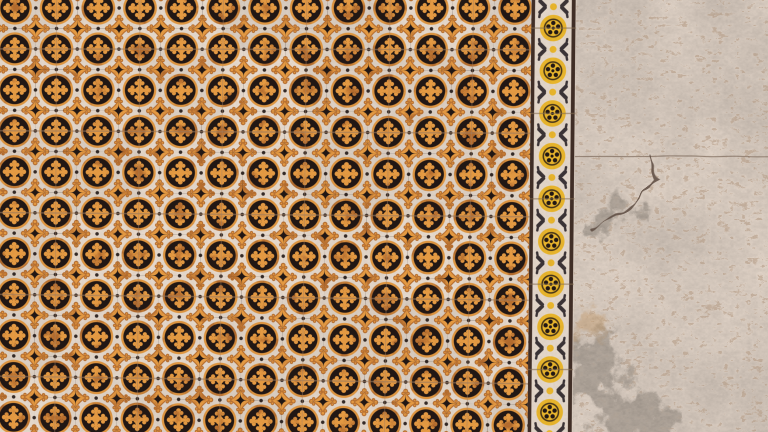
A Shadertoy shader for this pattern:

```glsl
// Glazed tiles with ringed crosses and star corners, a yellow rosette border,
// and a rough cracked plaster wall. Motifs are folded into one cell of a
// slightly skewed lattice; the wall is layered value noise.

const vec3 CREAM = vec3(.88, .83, .78);
const vec3 INK = vec3(.13, .09, .08);
const vec3 ORANGE = vec3(.89, .60, .26);
const vec3 RUST = vec3(.70, .42, .18);
const vec3 YELLOW = vec3(.90, .70, .17);
const vec3 PLASTER = vec3(.83, .78, .735);

float hash(vec2 p) {
    vec3 h = fract(vec3(p.xyx) * .1031);
    h += dot(h, h.yzx + 33.33);
    return fract((h.x + h.y) * h.z);
}

float noise(vec2 p) {
    vec2 i = floor(p), f = fract(p);
    f = f * f * (3. - 2. * f);
    return mix(mix(hash(i), hash(i + vec2(1, 0)), f.x),
               mix(hash(i + vec2(0, 1)), hash(i + 1.), f.x), f.y);
}

float fbm(vec2 p) {
    float sum = 0., amp = .5;
    for (int i = 0; i < 5; i++) {
        sum += amp * noise(p);
        p = p * 2.03 + 17.;
        amp *= .5;
    }
    return sum;
}

float fill(float d, float blur) { return smoothstep(blur, -blur, d); }

float segment(vec2 p, vec2 a, vec2 b) {
    vec2 d = b - a;
    return length(p - a - d * clamp(dot(p - a, d) / dot(d, d), 0., 1.));
}

// Main field: g counts rings across and down, seams run through odd ones
vec3 tileField(vec2 g, float blur) {
    vec2 q = abs(g - round(g));
    q = vec2(max(q.x, q.y), min(q.x, q.y));
    vec2 e = .5 - q;
    float r = length(q), wear = fbm(g * 3.);
    vec3 glaze = mix(RUST, ORANGE, smoothstep(.2, .48, wear));
    vec3 col = CREAM * (.95 + .07 * hash(floor((g + 1.) * .5) + 9.));

    // Concave corner with trefoil tips, inner star and dots between rings
    float corner = .55 - r;
    corner = min(corner, length(e - vec2(0, .28)) - .05);
    corner = min(corner, length(e - vec2(.06, .225)) - .035);
    col = mix(col, RUST, fill(corner - .008, blur));
    col = mix(col, glaze, fill(corner + .018, blur));
    col = mix(col, INK, fill(.178 - length(max(.17 - e, 0.)), blur));
    col = mix(col, INK, .9 * fill(length(q - vec2(.5, 0)) - .042, blur));

    // Ring, dark disc and cross
    col = mix(col, glaze * .97, fill(r - .405, blur));
    col = mix(col, INK, fill(r - .35, blur));
    float crossArm = max(q.x - .22, q.y - .045);
    crossArm = min(crossArm, length(q - vec2(.225, 0)) - .058);
    crossArm = min(crossArm, length(q - vec2(.17, .07)) - .05);
    crossArm = min(crossArm, r - .1);
    col = mix(col, glaze, fill(crossArm, blur));

    vec2 seam = abs(fract(g * .5) - .5) * 2.;
    col = mix(col, vec3(.60, .47, .36), .6 * fill(seam.y - .018, blur));
    return mix(col, vec3(.64, .50, .38), .45 * fill(seam.x - .012, blur));
}

// Border: n.x runs across the strip, n.y counts rosettes downward
vec3 borderStrip(vec2 n, float blur) {
    vec2 c = vec2(n.x, n.y - round(n.y));
    vec2 m = vec2(abs(c.x), .5 - abs(c.y));
    float r = length(c);
    vec3 col = CREAM;
    float leaf = segment(m, vec2(.2, .02), vec2(.31, .13)) - .045;
    leaf = min(leaf, segment(m, vec2(.31, .13), vec2(.33, .24)) - .028);
    col = mix(col, vec3(.23, .20, .21), fill(leaf, blur));
    col = mix(col, YELLOW, fill(length(m) - .08, blur));
    col = mix(col, YELLOW, fill(r - .31, blur));
    col = mix(col, INK, .8 * fill(abs(r - .205) - .018, blur));

    float sector = 6.28318 / 5.;
    float a = mod(atan(c.x, c.y), sector) - sector * .5;
    vec2 petal = r * vec2(cos(a), sin(a)) - vec2(.12, 0);
    col = mix(col, INK, fill(min(length(petal) - .05, r - .035), blur));
    col = mix(col, vec3(.25, .18, .15), fill(abs(m.x - .475) - .045, blur));
    float seam = abs(fract(n.y * .5 + .5) - .5) * 2.;
    return mix(col, vec3(.52, .43, .32), .6 * fill(seam - .016, blur));
}

vec3 plasterWall(vec2 p, float blur) {
    float broad = fbm(p * 9.), grain = fbm(p * vec2(75, 120));
    vec3 col = PLASTER * (.90 + .14 * broad + .12 * (grain - .35));
    col = mix(col, vec3(.68, .58, .49), .55 * smoothstep(.57, .75, grain));

    // Bare grey mortar and a warm stain, with ragged outlines
    float rag = (fbm(p * 28.) - .48) * .16;
    float bare = length((p - vec2(1.38, .14)) * vec2(1, .8)) - .065;
    bare = min(bare, length((p - vec2(1.46, .02)) * vec2(.7, 1)) - .055);
    bare = min(bare, length((p - vec2(1.41, .497)) * vec2(.65, 1)) - .022);
    col = mix(col, vec3(.63, .59, .55) * (.9 + .2 * grain), .8 * fill(bare + rag, .015));
    col = mix(col, vec3(.76, .61, .44), .5 * fill(length(p - vec2(1.36, .247)) - .025 + rag, .02));

    // Horizontal joint and branching crack
    vec2 w = p + .016 * (vec2(noise(p * 45.), noise(p * 45. + 31.)) - .5);
    float joint = abs(p.y - .638 - .003 * (noise(p * 20.) - .5));
    col = mix(col, vec3(.47, .39, .33), .7 * fill(joint - .0013, blur));
    float crack = segment(w, vec2(1.505, .637), vec2(1.519, .583));
    crack = min(crack, segment(w, vec2(1.519, .583), vec2(1.463, .521)));
    crack = min(crack, segment(w, vec2(1.463, .521), vec2(1.365, .468)));
    return mix(col, vec3(.36, .29, .25), .85 * fill(crack - .004 * noise(p * 60.), blur));
}

void mainImage(out vec4 fragColor, in vec2 fragCoord) {
    vec2 p = fragCoord / iResolution.y;
    float blur = .75 / iResolution.y;

    // Gentle camera skew of the lattice and the border
    vec2 g = vec2((p.x - mix(.0313, .0347, p.y)) / mix(.0954, .0965, p.y),
                  (.9815 - p.y) / (.0947 + .0016 * p.x));
    float across = p.x - mix(1.272, 1.2813, p.y);
    vec2 n = vec2(across, .935 - p.y) / .0988;

    vec3 col = tileField(g, blur / .096);
    col = mix(col, borderStrip(n, blur / .0988), fill(-across - .051, blur));
    col = mix(col, plasterWall(p, blur), fill(.053 - across, blur));
    col *= .985 + .03 * noise(p * 230.);
    fragColor = vec4(col, 1);
}
```
